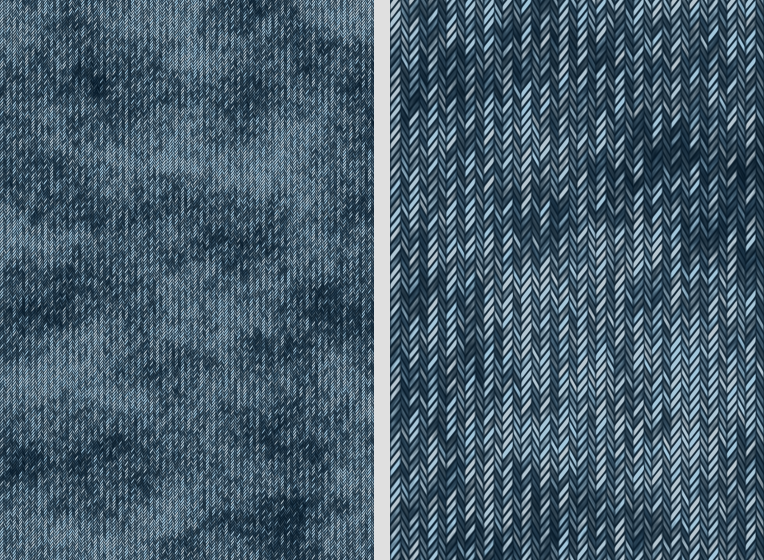
Left: the whole. Right: its middle third, enlarged.
Write a Shadertoy shader that draws this texture.

```glsl
#define COLUMNS 60.0
#define ROWS 180.0
#define SPLIT 0.58
#define SLANT 1.5
#define THREAD_HALF 0.36
#define THREAD_VARIATION 0.66
#define WEAR_SCALE vec2(3.6, 5.0)
#define WEAR_STRENGTH 0.42
#define SAMPLES 3
#define SHADOW_COLOR vec3(0.01, 0.085, 0.145)
#define INDIGO_COLOR vec3(0.21, 0.30, 0.365)
#define FADED_COLOR vec3(0.68, 0.78, 0.84)

float hash(vec2 p) {
    vec3 q = fract(vec3(p.xyx) * 0.1031);
    q += dot(q, q.yzx + 33.33);
    return fract((q.x + q.y) * q.z);
}

vec2 gradient(vec2 cell) {
    float angle = 6.28318 * hash(cell);
    return vec2(cos(angle), sin(angle));
}

float gradientNoise(vec2 p) {
    vec2 i = floor(p), f = fract(p);
    vec2 u = f * f * f * (f * (f * 6.0 - 15.0) + 10.0);
    vec2 e = vec2(0.0, 1.0);
    float low = mix(dot(gradient(i), f), dot(gradient(i + e.yx), f - e.yx), u.x);
    float high = mix(dot(gradient(i + e), f - e), dot(gradient(i + e.yy), f - e.yy), u.x);
    return mix(low, high, u.y);
}

float fbm(vec2 p) {
    float sum = 0.0, amplitude = 1.0;
    for (int i = 0; i < 5; i++) {
        sum += amplitude * gradientNoise(p);
        p = mat2(1.6, 1.2, -1.2, 1.6) * p + 17.3;
        amplitude *= 0.58;
    }
    return sum;
}

// One wide rising strand and one narrow falling strand per column
vec3 weave(vec2 uv, float wear) {
    vec2 grid = uv * vec2(COLUMNS, ROWS);
    float column = floor(grid.x);
    float x = fract(grid.x);
    float falling = step(SPLIT, x);
    float across = mix(x / SPLIT, (x - SPLIT) / (1.0 - SPLIT), falling);
    float rise = SLANT * mix(across, 1.0 - across, falling);
    float along = grid.y - rise + 0.5 * falling + hash(vec2(column, 7.0));
    vec2 strand = vec2(column * 2.0 + falling, floor(along));

    // Rounded thread with dark gaps and grooves
    float offset = abs(fract(along) - 0.5);
    float thread = 1.0 - smoothstep(THREAD_HALF - 0.2, THREAD_HALF + 0.14, offset);
    float groove = smoothstep(0.0, 0.2, across) * smoothstep(0.0, 0.2, 1.0 - across);
    thread *= mix(0.45, 1.0, groove);

    // Dye differences between strands, along columns and in the fibres
    float dye = hash(strand + 11.0) - 0.5;
    float streak = gradientNoise(vec2(column * 0.73, grid.y * 0.09));
    float fibre = gradientNoise(vec2(grid.x * 3.0, along * 2.0));
    float tone = 0.74 + THREAD_VARIATION * dye + WEAR_STRENGTH * wear;
    tone += 0.22 * streak + 0.25 * fibre;
    tone *= mix(1.16, 0.78, falling);
    tone = clamp(0.06 + 0.08 * wear + thread * tone, 0.0, 1.0);

    vec3 color = mix(SHADOW_COLOR, INDIGO_COLOR, min(tone * 2.0, 1.0));
    color = mix(color, FADED_COLOR, max(tone * 2.0 - 1.0, 0.0));
    float tint = hash(strand + 53.0) - 0.5;
    return color * (1.0 + tint * vec3(-0.14, 0.0, 0.06));
}

void mainImage(out vec4 fragColor, in vec2 fragCoord) {
    // Broad faded and dark patches
    vec2 p = fragCoord / iResolution.x;
    float wear = fbm(p * WEAR_SCALE + vec2(4.7, 9.2));

    // Average subsamples to smooth every edge
    vec3 color = vec3(0.0);
    for (int j = 0; j < SAMPLES; j++) {
        for (int i = 0; i < SAMPLES; i++) {
            vec2 jitter = (vec2(i, j) + 0.5) / float(SAMPLES) - 0.5;
            color += weave((fragCoord + jitter) / iResolution.xy, wear);
        }
    }
    fragColor = vec4(color / float(SAMPLES * SAMPLES), 1.0);
}
```
